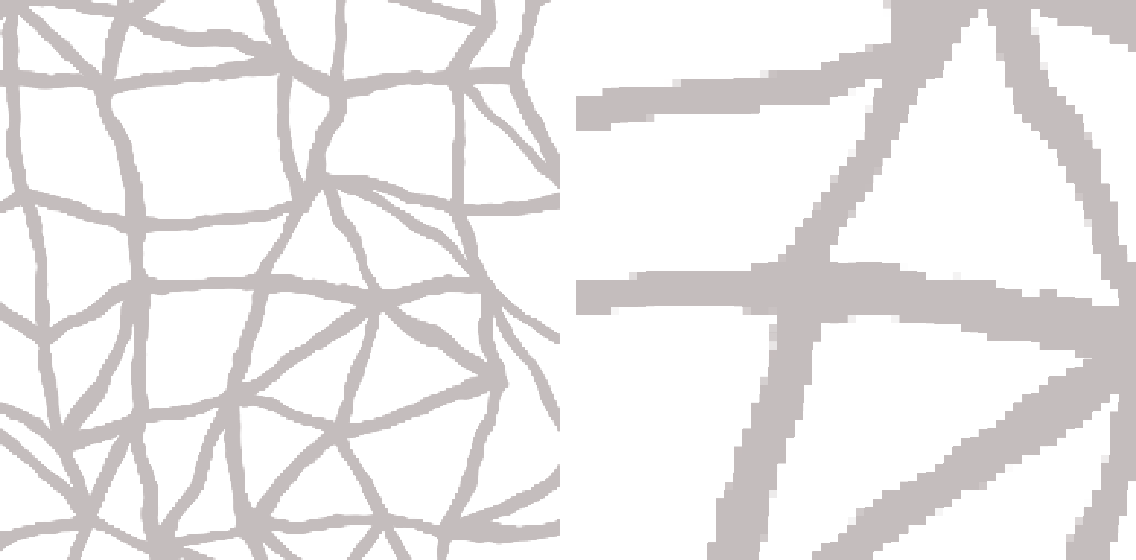
Left: the whole. Right: its middle third, enlarged.
Give the GLSL for this pattern, as a WebGL 2 fragment shader.

```glsl
#version 300 es
precision highp float;

uniform vec2 u_resolution;
out vec4 fragColor;

const vec3 PAPER_COLOR = vec3(1.0);
const vec3 STRAND_COLOR = vec3(0.77, 0.74, 0.74);
const float NODES_PER_SIDE = 5.5;
const float NODE_JITTER = 0.82;
const float BLOCKS_PER_SIDE = 192.0;
const float THIN_RADIUS = 0.0098;
const float THICK_RADIUS = 0.0145;

float hash(vec2 p, float seed) {
    vec3 q = fract(vec3(p.xyx + seed * 7.31) * vec3(0.1031, 0.1030, 0.0973));
    q += dot(q, q.yzx + 33.33);
    return fract((q.x + q.y) * q.z);
}

float valueNoise(vec2 p, float seed) {
    vec2 cell = floor(p);
    vec2 f = fract(p);
    f = f * f * (3.0 - 2.0 * f);
    float low = mix(hash(cell, seed), hash(cell + vec2(1, 0), seed), f.x);
    float high = mix(hash(cell + vec2(0, 1), seed), hash(cell + vec2(1, 1), seed), f.x);
    return mix(low, high, f.y);
}

vec2 wobble(vec2 p, float frequency, float amount, float seed) {
    vec2 n = vec2(valueNoise(p * frequency, seed), valueNoise(p * frequency, seed + 1.0));
    return (n - 0.5) * amount;
}

// Steps the position in small blocks, blending over one pixel at their borders
vec2 snapToBlocks(vec2 p, float blocks, float pixel) {
    vec2 x = p * blocks + 0.5;
    return (floor(x) + clamp((fract(x) - 0.5) / (pixel * blocks), -0.5, 0.5)) / blocks;
}

vec2 nodePosition(vec2 cell) {
    vec2 offset = vec2(hash(cell, 11.0), hash(cell, 12.0)) - 0.5;
    return (cell + 0.5 + offset * NODE_JITTER) / NODES_PER_SIDE;
}

// Signed distance to a strand that flares slightly at both ends
float strandDistance(vec2 p, vec2 a, vec2 b, float thickness) {
    vec2 ab = b - a;
    float t = clamp(dot(p - a, ab) / dot(ab, ab), 0.0, 1.0);
    float flare = 1.0 + 0.25 * pow(abs(2.0 * t - 1.0), 6.0);
    return length(p - a - ab * t) - mix(THIN_RADIUS, THICK_RADIUS, thickness) * flare;
}

// More cross links near the lower edge and the upper left corner
float crossLinkChance(vec2 p) {
    float lower = 1.0 - smoothstep(0.1, 0.4, p.y);
    float corner = 1.0 - smoothstep(0.1, 0.5, distance(p, vec2(0.0, 1.0)));
    return 0.32 + 0.45 * max(lower, corner);
}

float networkDistance(vec2 p) {
    vec2 home = floor(p * NODES_PER_SIDE);
    float d = 1.0;
    for (int y = -2; y <= 2; y++) {
        for (int x = -2; x <= 2; x++) {
            vec2 cell = home + vec2(x, y);
            vec2 node = nodePosition(cell);
            vec2 right = nodePosition(cell + vec2(1, 0));
            vec2 above = nodePosition(cell + vec2(0, 1));
            if (hash(cell, 21.0) < 0.93) {
                d = min(d, strandDistance(p, node, right, hash(cell, 22.0)));
            }
            if (hash(cell, 23.0) < 0.91) {
                d = min(d, strandDistance(p, node, above, hash(cell, 24.0)));
            }
            if (hash(cell, 25.0) < crossLinkChance(node)) {
                bool rising = hash(cell, 26.0) < 0.5;
                vec2 start = rising ? node : right;
                vec2 end = rising ? nodePosition(cell + 1.0) : above;
                d = min(d, strandDistance(p, start, end, hash(cell, 27.0)));
            }
        }
    }
    return d;
}

void main() {
    float pixel = 1.0 / min(u_resolution.x, u_resolution.y);
    vec2 p = snapToBlocks(gl_FragCoord.xy * pixel, BLOCKS_PER_SIDE, pixel);

    // Broad bends, hand-drawn wander and fine roughness
    vec2 bent = p + wobble(p, 4.0, 0.06, 1.0);
    bent += wobble(p, 15.0, 0.018, 3.0);
    bent += wobble(p, 55.0, 0.005, 5.0);

    float strand = 1.0 - smoothstep(-0.5 * pixel, 0.5 * pixel, networkDistance(bent));
    fragColor = vec4(mix(PAPER_COLOR, STRAND_COLOR, strand), 1.0);
}
```
